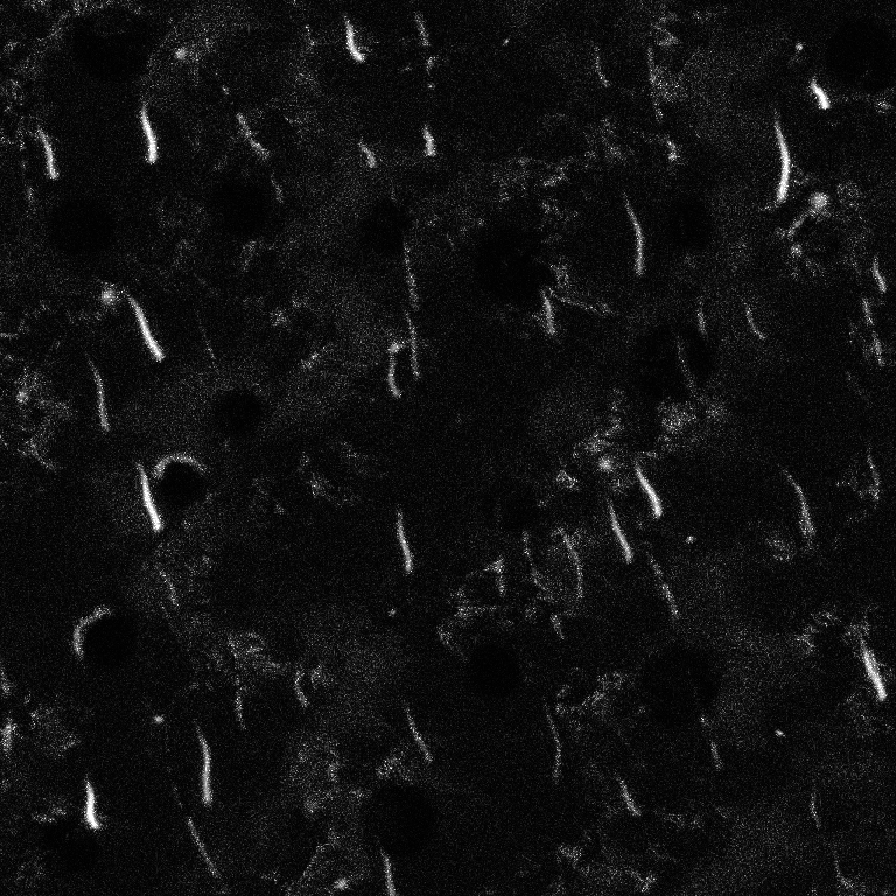
Reproduce this texture procedurally as a three.js fragment shader.

```glsl
// Grainy fluorescence micrograph: dark round cells, hazy wisps and slanted bright fibres.
varying vec2 vUv;

#define GRAIN_CELLS 768.0
#define BASE_GLOW 0.034
#define HAZE_GLOW 0.07
#define WISP_GLOW 0.36
#define CLUMP_GLOW 0.12
#define FIBRE_GLOW 1.15
#define SPOT_GLOW 0.75
#define RIM_GLOW 0.5
#define FIBRES 36
#define THREADS 16
#define SPOTS 15
#define CELL_GRID 6.0

float hash(vec2 p) {
  vec3 q = fract(p.xyx * 0.1031);
  q += dot(q, q.yzx + 33.33);
  return fract((q.x + q.y) * q.z);
}

// Evenly spread pseudo-random position for item number i
vec2 scatter(float i, float seed) {
  vec2 jitter = vec2(hash(vec2(i, seed)), hash(vec2(seed, i + 7.0)));
  return fract(i * vec2(0.7549, 0.5698) + seed * 0.37 + 0.15 * jitter);
}

// Layered sines, each layer rotated and bent by the sum so far
float layers(vec2 p) {
  float sum = 0.0, amp = 0.5;
  for (int i = 0; i < 6; i++) {
    sum += amp * sin(p.x + 1.6 * sin(p.y * 0.8 + float(i)));
    p = mat2(0.8, 0.6, -0.6, 0.8) * p * 1.75 + 1.5 * sum + 2.3;
    amp *= 0.64;
  }
  return sum;
}

// Tapered, gently bent stroke leaning to the upper left, brighter at its foot
float stroke(vec2 d, float lean, float halfLength, float width, float bend) {
  vec2 axis = vec2(-sin(lean), cos(lean));
  float along = dot(d, axis) / halfLength;
  float across = dot(d, vec2(axis.y, -axis.x));
  across += halfLength * bend * (along * along - 0.3) + 0.0018 * sin(along * 5.0 + bend * 40.0);
  float taper = width * mix(1.15, 0.65, 0.5 + 0.5 * along);
  float ends = smoothstep(-1.0, -0.75, along) * (1.0 - smoothstep(-0.1, 1.0, along));
  float core = exp(-across * across / (taper * taper));
  float glow = exp(-across * across / (9.0 * taper * taper));
  return (core + 0.07 * glow) * ends;
}

// x: how far inside a dark cell body, y: bright partial rim
vec2 cellBodies(vec2 p) {
  vec2 g = p * CELL_GRID, id = floor(g), result = vec2(0.0);
  for (int y = -1; y <= 1; y++)
  for (int x = -1; x <= 1; x++) {
    vec2 cell = id + vec2(float(x), float(y));
    float pick = hash(cell + 31.0);
    vec2 centre = cell + 0.2 + 0.6 * vec2(hash(cell + 3.0), hash(cell + 17.0));
    vec2 d = (g - centre) / CELL_GRID;
    float radius = mix(0.03, 0.05, hash(cell + 53.0));
    float dist = length(d) - radius;
    float present = step(pick, 0.6);
    float turn = 6.283 * hash(cell + 71.0);
    float facing = dot(d, vec2(cos(turn), sin(turn))) / (length(d) + 0.001);
    float rim = exp(-dist * dist / 0.00003) * smoothstep(0.1, 0.9, facing);
    result.x = max(result.x, present * (1.0 - smoothstep(-0.012, 0.004, dist)));
    result.y = max(result.y, step(pick, 0.2) * rim);
  }
  return result;
}

void main() {
  vec2 p = vUv;
  float cloud = layers(p * 13.0 + 4.0);
  float detail = layers(p * 42.0 + 11.0);
  float rough = layers(p * 110.0 + 2.0);
  vec2 bodies = cellBodies(p + 0.003 * vec2(detail, rough));

  // Bright spots, each with a halo where branching wisps show
  float spots = 0.0, halo = 0.0;
  for (int i = 0; i < SPOTS; i++) {
    float k = float(i), size = hash(vec2(k, 91.0));
    vec2 d = p - scatter(k, 5.0) + 0.004 * vec2(rough, detail);
    float r2 = dot(d, d);
    spots += exp(-r2 / mix(0.00001, 0.00008, size * size)) * mix(0.4, 1.0, hash(vec2(k, 12.0)));
    halo += exp(-r2 / 0.0016) * size;
  }

  // Short bright fibres and long faint threads
  float fibres = 0.0;
  for (int i = 0; i < FIBRES + THREADS; i++) {
    float k = float(i), h = hash(vec2(k, 23.0)), h2 = hash(vec2(k, 47.0));
    float thread = step(float(FIBRES), k);
    float halfLength = mix(mix(0.022, 0.062, h), 0.1, thread);
    float width = mix(0.0026, 0.0044, h2);
    float glow = mix(mix(0.18, 1.0, h2 * h2), 0.25 * smoothstep(-0.6, 0.6, rough), thread);
    float lean = mix(0.08, 0.48, hash(vec2(k, 67.0)));
    fibres += glow * stroke(p - scatter(k, 2.0), lean, halfLength, width, 0.35 * (h - 0.5));
  }

  // Soft haze, patchy ridged wisps and cloudy clumps
  float haze = smoothstep(-0.4, 1.0, cloud);
  float patches = min(1.0, smoothstep(0.1, 0.9, layers(p * 19.0 + 27.0)) + halo);
  float ridge = pow(max(0.0, 1.0 - abs(detail)), 6.0) * smoothstep(-0.8, 0.6, rough);
  float clump = smoothstep(-0.1, 0.9, detail) * smoothstep(-0.9, 0.7, rough);
  float light = BASE_GLOW + HAZE_GLOW * haze * smoothstep(-1.2, 0.8, detail);
  light += patches * (WISP_GLOW * ridge + CLUMP_GLOW * clump);
  light += FIBRE_GLOW * fibres * (1.0 - 0.6 * bodies.x);
  light *= 1.0 - 0.65 * bodies.x;
  light += RIM_GLOW * bodies.y * smoothstep(-0.9, 0.6, rough) + SPOT_GLOW * spots;

  // Photon speckle, weaker where the signal is strong
  float speckle = -log(hash(floor(p * GRAIN_CELLS) + 0.5) + 0.002);
  float steady = 0.16 + 0.62 * smoothstep(0.1, 0.6, light);
  gl_FragColor = vec4(vec3(clamp(light * mix(speckle, 1.0, steady), 0.0, 1.0)), 1.0);
}
```
